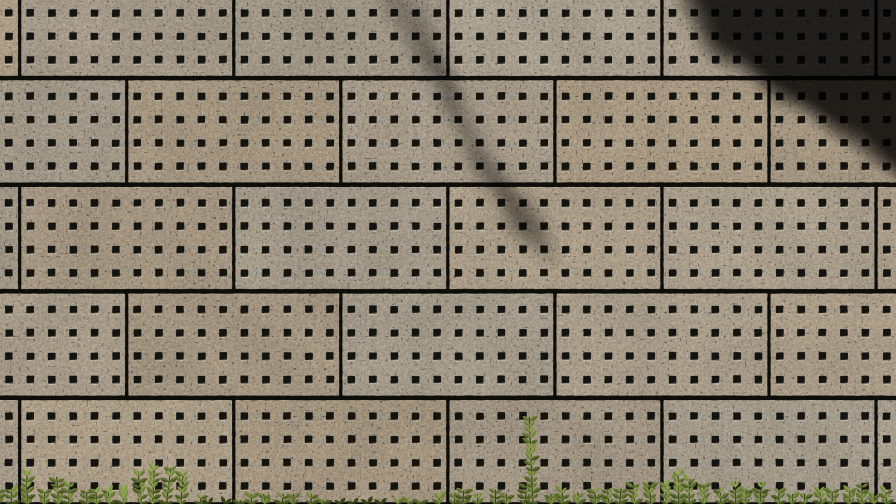
Reproduce this texture procedurally as a WebGL 2 fragment shader.

```glsl
#version 300 es
precision highp float;

uniform vec2 u_resolution;
out vec4 fragColor;

// Lengths are in canvas heights.
#define BRICK vec2(0.4248, 0.2115)
#define ORIGIN vec2(0.039, -0.001)
#define JOINT vec2(0.0065, 0.0092)
#define HOLE_COLUMNS 10.0
#define HOLE_PITCH 0.0463
#define HOLE_HALF 0.0076
#define SPRIG_STEP 0.028
#define TALL_SPRIG 38.0
#define STONE vec3(0.635, 0.6, 0.54)
#define RECESS vec3(0.075, 0.073, 0.058)
#define LEAF_DARK vec3(0.2, 0.25, 0.08)
#define LEAF_LIGHT vec3(0.56, 0.64, 0.3)

float hash(vec2 p) {
  vec3 q = fract(p.xyx * vec3(0.1031, 0.103, 0.0973));
  q += dot(q, q.yzx + 33.33);
  return fract((q.x + q.y) * q.z);
}

float gradientDot(vec2 cell, vec2 offset) {
  float a = 6.2832 * hash(cell);
  return dot(vec2(cos(a), sin(a)), offset);
}

float gradientNoise(vec2 p) {
  vec2 i = floor(p), f = fract(p);
  vec2 u = f * f * f * (f * (f * 6.0 - 15.0) + 10.0);
  vec2 e = vec2(1.0, 0.0);
  return mix(mix(gradientDot(i, f), gradientDot(i + e, f - e), u.x),
             mix(gradientDot(i + e.yx, f - e.yx), gradientDot(i + 1.0, f - 1.0), u.x), u.y);
}

float roundBox(vec2 p, vec2 halfSize, float radius) {
  vec2 q = abs(p) - halfSize + radius;
  return length(max(q, 0.0)) + min(max(q.x, q.y), 0.0) - radius;
}

float coverage(float d, float px) {
  return 1.0 - smoothstep(-0.7 * px, 0.7 * px, d);
}

// Running bond of bricks, each pierced by a grid of square holes
vec3 wall(vec2 p, float px) {
  vec2 g = (p - ORIGIN) / BRICK;
  g.x += 0.5 * mod(floor(g.y), 2.0);
  vec2 id = floor(g), f = fract(g), b = (f - 0.5) * BRICK;

  // Grainy stone with pits and broad stains
  float grain = gradientNoise(p * 230.0) + 0.6 * gradientNoise(p * 110.0 + 7.0);
  float pits = smoothstep(0.28, 0.55, gradientNoise(p * 170.0 + 31.0));
  float tone = 1.0 + 0.06 * (hash(id + 40.0) - 0.5) + 0.06 * gradientNoise(p * 9.0);
  vec3 stone = STONE * (tone + 0.15 * grain - 0.3 * pits);
  stone *= mix(vec3(1.0), vec3(1.03, 0.99, 0.94), hash(id + 90.0));

  // Slightly worn brick outline with a lit top edge
  float wear = 0.0008 * gradientNoise(p * 90.0);
  float slab = roundBox(b, 0.5 * (BRICK - JOINT), 0.002) + wear;
  stone *= 1.0 + 0.15 * smoothstep(0.003, 0.0, 0.5 * (BRICK.y - JOINT.y) - b.y);

  // Holes, with a pale lower lip and a little light on the inner floor
  float column = floor(f.x * HOLE_COLUMNS);
  float row = clamp(floor(b.y / HOLE_PITCH), -2.0, 1.0);
  vec2 holeId = id * vec2(HOLE_COLUMNS, 4.0) + vec2(column, row);
  vec2 c = vec2((fract(f.x * HOLE_COLUMNS) - 0.5) * BRICK.x / HOLE_COLUMNS,
                b.y - (row + 0.5) * HOLE_PITCH);
  c += 0.001 * (vec2(hash(holeId), hash(holeId + 57.0)) - 0.5);
  vec2 holeSize = HOLE_HALF * vec2(1.0, 0.95 + 0.12 * hash(holeId + 11.0));
  float hole = roundBox(c, holeSize, 0.002) + wear;
  float lip = roundBox(c + vec2(-0.0004, 0.0022), holeSize, 0.002);
  stone *= 1.0 + 0.18 * coverage(lip, px);
  float floorLight = 0.45 * smoothstep(0.0045, 0.008, -c.y + 0.15 * c.x);
  stone = mix(stone, mix(RECESS, STONE, floorLight), coverage(hole, px));
  return mix(RECESS * 0.7, stone, coverage(slab, px));
}

// Light left after a deep corner shadow and a faint slanting streak
float sunlight(vec2 p) {
  float ripple = 0.035 * gradientNoise(p * 8.0);
  float slope = p.y - 0.86 + 0.62 * (p.x - 1.45);
  float corner = smoothstep(-0.025, 0.055, slope + ripple)
               * smoothstep(1.32, 1.43, p.x + 0.3 * (p.y - 0.95) + ripple);
  float across = p.x - 0.79 - 0.56 * (1.0 - p.y) + ripple;
  float streak = exp(-across * across / 0.0011) * smoothstep(0.44, 0.56, p.y);
  streak *= clamp(0.65 + 0.9 * gradientNoise(p * 6.0 + 3.0), 0.2, 1.0);
  return (1.0 - 0.8 * corner) * (1.0 - 0.45 * streak);
}

float sprigHeight(float i) {
  float x = i * SPRIG_STEP, r = hash(vec2(i, 5.0));
  float left = 1.0 - smoothstep(0.37, 0.42, x);
  float middle = 1.0 - smoothstep(0.06, 0.1, abs(x - 0.56));
  float right = smoothstep(0.8, 0.95, x);
  float h = left * (0.022 + 0.05 * r * r) + 0.02 * middle + right * (0.02 + 0.022 * r * r);
  h += 0.02 * exp(-pow((x - 1.33) / 0.06, 2.0));
  return i == TALL_SPRIG ? 0.172 : h;
}

// Sprigs of paired leaves along the lower edge
vec3 foliage(vec3 color, vec2 p, float px) {
  if (p.y > 0.21) return color;
  for (float n = -2.0; n <= 2.0; n++) {
    float i = floor(p.x / SPRIG_STEP + 0.5) + n, h = sprigHeight(i);
    float lean = 0.25 * (hash(vec2(i, 2.0)) - 0.5);
    float rootX = (i + 0.5 * (hash(vec2(i, 8.0)) - 0.5)) * SPRIG_STEP;
    float stem = max(abs(p.x - rootX - lean * p.y) - 0.0012, p.y - h);
    color = mix(color, LEAF_DARK, coverage(stem, px));
    for (float k = 0.0; k < 32.0; k++) {
      float t = 0.011 * floor(k * 0.5);
      if (t > h) break;
      float r = hash(vec2(i + 3.0, k)), side = mod(k, 2.0) * 2.0 - 1.0;
      float a = mix(0.3, 1.15, r), size = mix(0.013, 0.02, hash(vec2(k, i + 9.0)));
      vec2 q = p - vec2(rootX + lean * t, t);
      q.x *= side;
      q = vec2(dot(q, vec2(cos(a), sin(a))), dot(q, vec2(-sin(a), cos(a))));
      float s = clamp(q.x / size, 0.0, 1.0);
      float leaf = length(vec2(q.x - s * size, q.y)) - 0.88 * size * s * (1.0 - s);
      float shade = clamp(0.65 * r + 0.25 * t / h + 0.25 * step(0.0, q.y), 0.0, 1.0);
      color = mix(color, mix(LEAF_DARK, LEAF_LIGHT, shade), coverage(leaf, px));
    }
  }
  return color;
}

void main() {
  float px = 1.0 / u_resolution.y;
  vec2 p = gl_FragCoord.xy * px;
  vec3 color = wall(p, px) * sunlight(p);
  fragColor = vec4(foliage(color, p, px), 1.0);
}
```
